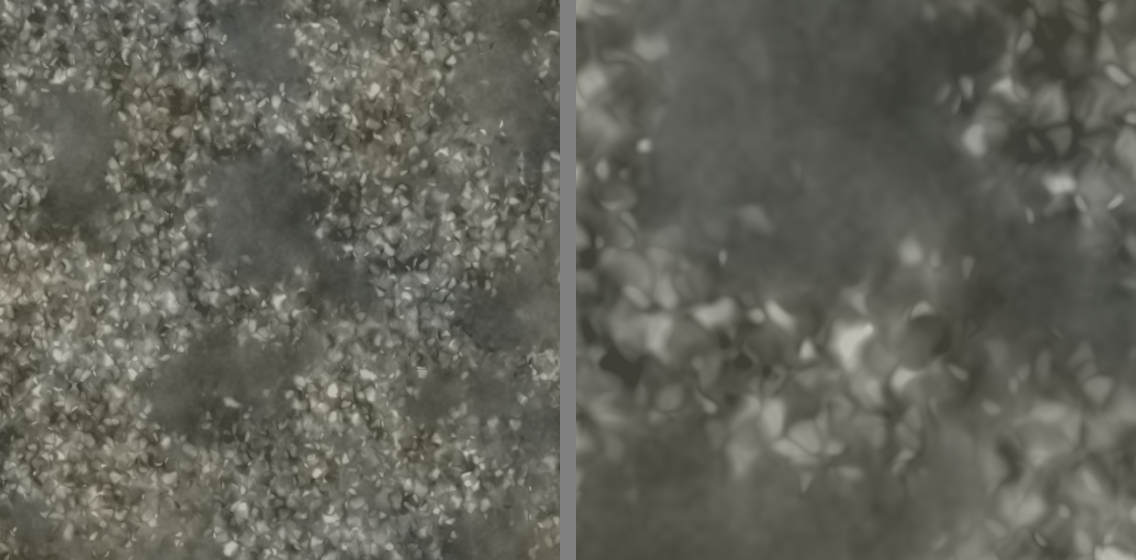
Left: the whole. Right: its middle third, enlarged.
Write a three.js fragment shader that draws this texture.

```glsl
// Worn grey stone: soft pale mineral grains crowd together in ragged patches,
// thinning out over darker smooth ground. Jittered cells scatter the grains,
// and value noise drives patches, mottling, dark pits and tint.

#define BASE_TONE 0.366
#define PATCH_SCALE 6.5
#define LARGE_CELLS 35.0
#define SMALL_CELLS 56.0
#define LARGE_GAIN 0.30
#define SMALL_GAIN 0.25
#define MOTTLE_GAIN 0.42
#define BROAD_GAIN 0.20
#define PIT_GAIN 0.10
#define WARP 0.009
#define LEAN -0.25
#define TINT_GAIN 0.050

varying vec2 vUv;

vec2 hash2(vec2 p) {
  vec3 q = fract(vec3(p.xyx) * vec3(0.1031, 0.1030, 0.0973));
  q += dot(q, q.yzx + 33.33);
  return fract((q.xx + q.yz) * q.zy);
}

float noise(vec2 p) {
  vec2 i = floor(p);
  vec2 f = fract(p);
  f = f * f * (3.0 - 2.0 * f);
  float low = mix(hash2(i).x, hash2(i + vec2(1.0, 0.0)).x, f.x);
  float high = mix(hash2(i + vec2(0.0, 1.0)).x, hash2(i + 1.0).x, f.x);
  return mix(low, high, f.y);
}

float fbm(vec2 p) {
  float sum = 0.0;
  float gain = 0.55;
  for (int i = 0; i < 3; i++) {
    sum += gain * noise(p);
    p = mat2(0.8, 0.6, -0.6, 0.8) * p * 2.03 + 17.3;
    gain *= 0.5;
  }
  return sum / 0.9625;
}

// Soft, leaning ellipses, one per jittered cell; keep is the share present.
float grains(vec2 p, float aspect, float keep, float seed) {
  vec2 cell = floor(p);
  float best = 0.0;
  for (int y = -1; y <= 1; y++) {
    for (int x = -1; x <= 1; x++) {
      vec2 id = cell + vec2(float(x), float(y));
      vec2 place = hash2(id + seed);
      vec2 shape = hash2(id + seed + 71.0);
      vec2 kind = hash2(id + seed + 137.0);
      vec2 d = p - id - 0.1 - 0.8 * place;
      float angle = LEAN + (shape.x - 0.5) * 2.2;
      vec2 axis = vec2(sin(angle), cos(angle));
      float size = mix(0.32, 0.64, shape.y);
      vec2 local = vec2(dot(d, axis), dot(d, vec2(axis.y, -axis.x)) * aspect);
      float body = 1.0 - smoothstep(0.25, 1.15, length(local) / size);
      float present = smoothstep(0.0, 0.25, keep - kind.x);
      best = max(best, body * present * mix(0.25, 1.0, kind.y * kind.y));
    }
  }
  return best;
}

void main() {
  vec2 uv = vUv;

  // Ragged outlines come from a small warp of the domain.
  vec2 wobble = vec2(noise(uv * 80.0 + 9.0), noise(uv * 80.0 + 53.0)) - 0.5;
  vec2 p = uv + WARP * wobble;

  // Grainy patches against smooth ground, thinned near the middle.
  float middle = 1.0 - smoothstep(0.05, 0.32, length((uv - vec2(0.53, 0.58)) * vec2(1.0, 0.9)));
  float crowd = fbm(uv * PATCH_SCALE + 29.0) - 0.10 * middle;
  float grainy = smoothstep(0.26, 0.58, crowd);
  float keep = mix(0.12, 1.05, grainy);

  // Ground with broad light and dark areas and blurred mottling.
  float tone = BASE_TONE + BROAD_GAIN * (fbm(uv * 8.0 + 41.0) - 0.5);
  tone += 0.035 * (grainy - 0.5);
  tone += MOTTLE_GAIN * mix(0.22, 1.0, grainy) * (fbm(p * vec2(44.0, 36.0)) - 0.5);
  tone += 0.03 * (noise(uv * 150.0) - 0.5);

  // Soft dark pits between the grains.
  tone -= PIT_GAIN * grains(p * 46.0, 1.8, keep * 0.7, 211.0);

  // Pale grains in two sizes.
  float large = LARGE_GAIN * grains(p * LARGE_CELLS, 1.5, keep, 11.0);
  float small = SMALL_GAIN * grains(p * SMALL_CELLS, 1.4, keep * 0.95, 97.0);
  tone += max(large, small) + 0.4 * min(large, small);
  tone = clamp(tone, 0.25, 0.74);

  // Olive grey, cooler in the smooth areas and near the middle.
  float cool = fbm(uv * 4.0 + 83.0) - 0.5;
  cool += 0.25 * (0.38 - length(uv - vec2(0.45, 0.5))) - 0.15 * (grainy - 0.6);
  vec3 color = vec3(tone, tone - 0.003, tone - 0.039);
  color += TINT_GAIN * cool * vec3(-0.7, 0.0, 1.0);
  gl_FragColor = vec4(color, 1.0);
}
```
